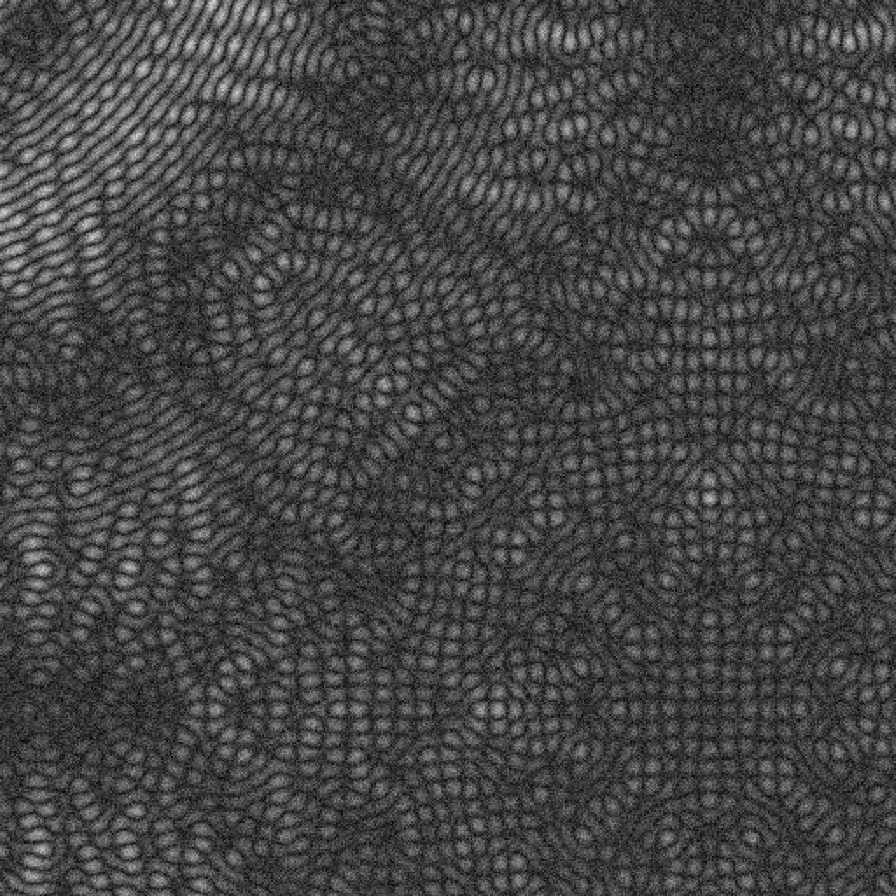
This background is drawn by a Shadertoy shader. Its source:

```glsl
// Grey interference field: wave sources on a wide square lattice send out
// circular waves of two close frequencies, whose beats form broad arcs.
// The magnitude of their sum is drawn with fine grain on top.

// Integer hash to 0..1.
float hash(uvec2 cell) {
    uint h = cell.x * 1597334677u ^ cell.y * 3812015801u;
    h = (h ^ (h >> 16)) * 2246822519u;
    h = (h ^ (h >> 13)) * 3266489917u;
    h ^= h >> 16;
    return float(h >> 8) / 16777216.0;
}

// Fading circular wave: fine ripple times a slow beat envelope.
float ripple(float r) {
    float beat = sin(9.28 * (r - 1.009));
    return cos(218.0 * r) * beat * pow(max(r, 0.2), -1.2);
}

// Sum over a 4 by 4 lattice; the near four dominate, the rest break up the cells.
float waveField(vec2 p) {
    float sum = 0.0;
    for (int i = 0; i < 16; i++) {
        vec2 node = vec2(i % 4, i / 4) * 2.0 - 3.0;
        sum += ripple(length(p - 0.987 * node));
    }
    return sum;
}

void mainImage(out vec4 fragColor, in vec2 fragCoord) {
    vec2 uv = fragCoord / iResolution.xy;
    float wave = waveField(uv - vec2(0.792, 0.208));

    // Rounded magnitude keeps the dark nodal lines thin but smooth.
    float grey = 0.165 + 0.155 * (sqrt(wave * wave + 0.008) - 0.04);

    // Grain from two hashes, giving a triangular spread.
    uvec2 cell = uvec2(uv * 512.0);
    float grain = hash(cell) + hash(cell + 1031u) - 1.0;
    grey += 0.15 * grain;

    fragColor = vec4(vec3(clamp(grey, 0.0, 1.0)), 1.0);
}
```
